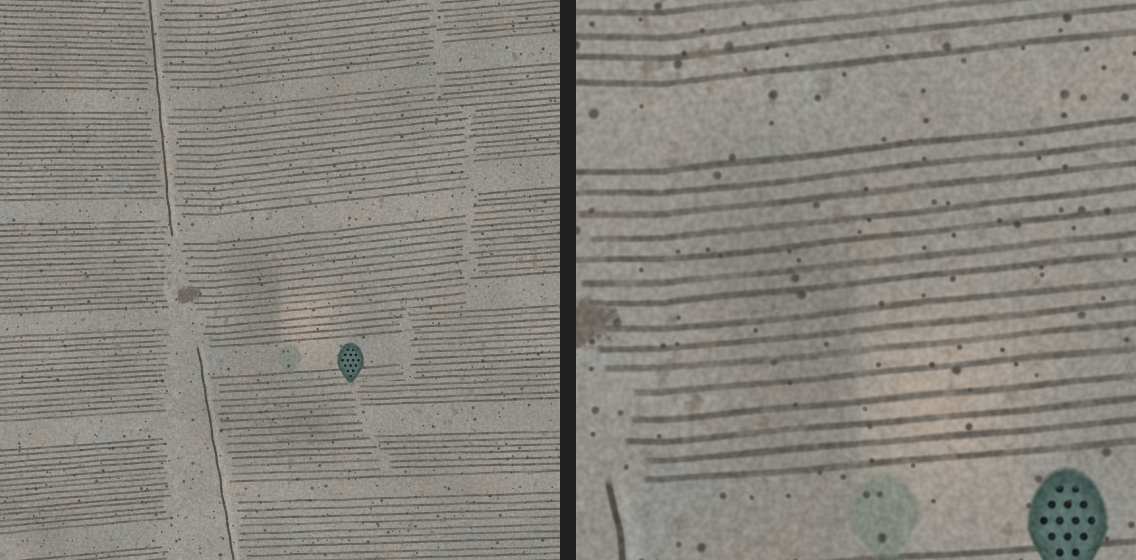
Left: the whole. Right: its middle third, enlarged.
Give the GLSL for this texture, as a Shadertoy shader.

```glsl
// Weathered concrete with raked grooves in three lanes, plain bands between them,
// a broken seam, stains and two green drain caps. Each lane is a slightly sheared
// repeat of jittered lines; gradient noise adds grain, wear and ragged edges.

float hash(vec2 p) {
    vec3 q = fract(vec3(p.xyx) * 0.1031);
    q += dot(q, q.yzx + 33.33);
    return fract((q.x + q.y) * q.z);
}

vec2 gradient(vec2 cell) {
    float angle = 6.2832 * hash(cell);
    return vec2(cos(angle), sin(angle));
}

// Gradient noise, roughly -0.7 to 0.7
float noise(vec2 p) {
    vec2 i = floor(p), f = p - i;
    vec2 u = f * f * f * (f * (f * 6.0 - 15.0) + 10.0);
    vec2 e = vec2(1, 0);
    float low = mix(dot(gradient(i), f), dot(gradient(i + e.xy), f - e.xy), u.x);
    float high = mix(dot(gradient(i + e.yx), f - e.yx), dot(gradient(i + e.xx), f - e.xx), u.x);
    return mix(low, high, u.y);
}

float fbm(vec2 p) {
    float sum = 0.0, gain = 0.6;
    for (int i = 0; i < 4; i++) {
        sum += gain * noise(p);
        p = p * 2.03 + 17.3;
        gain *= 0.55;
    }
    return sum;
}

// Grooves between the x limits; a plain band opens every period from bandStart
float grooves(vec2 p, float pitch, float period, float bandStart, float band, vec2 limits) {
    float t = p.y / pitch + 0.12 * noise(p * vec2(14.0, 50.0));
    float id = floor(t);
    float jitter = 0.26 * (hash(vec2(id, period * 100.0)) - 0.5);
    float line = 1.0 - smoothstep(0.0007, 0.0031, abs(fract(t) - 0.5 - jitter) * pitch);
    float outsideBand = step(band, mod((id + 0.5) * pitch - bandStart, period));
    vec2 ends = limits + 0.018 * (vec2(hash(vec2(id, 3.0)), hash(vec2(id, 8.0))) - 0.5);
    float inside = smoothstep(0.0, 0.004, p.x - ends.x) * smoothstep(0.0, 0.004, ends.y - p.x);
    float depth = 0.72 + 0.3 * hash(vec2(id, 5.0)) + 0.55 * noise(p * vec2(25.0, 60.0));
    return line * outsideBand * inside * clamp(depth, 0.25, 1.0);
}

float seamX(float y) {
    return mix(0.417 - 0.168 * y, 0.36 - 0.093 * y, smoothstep(0.38, 0.58, y));
}

// Stepped border between the middle and right lanes
float laneBorder(float y) {
    if (y > 0.81) return 0.78;
    if (y > 0.45) return 0.838;
    if (y > 0.32) return 0.73;
    return y > 0.16 ? 0.755 - 0.4 * y : 1.2;
}

// Teardrop, negative inside, in units of its own radius
float teardrop(vec2 p, vec2 radius) {
    p /= radius;
    p.x /= max(1.0 + 0.5 * min(p.y, 0.0), 0.3);
    return length(p) - 1.0;
}

// Scattered pits, one candidate per grid cell
float pits(vec2 p, float cells, float share) {
    vec2 id = floor(p * cells);
    vec2 offset = 0.25 + 0.5 * vec2(hash(id + 11.0), hash(id + 47.0));
    float d = length(fract(p * cells) - offset) / cells;
    float radius = mix(0.001, 0.0032, pow(hash(id + 71.0), 3.0));
    return step(hash(id + 5.0), share) * (1.0 - smoothstep(radius * 0.4, radius + 0.0012, d));
}

void mainImage(out vec4 fragColor, in vec2 fragCoord) {
    vec2 uv = fragCoord / iResolution.xy;
    float seam = seamX(uv.y) + 0.003 * noise(vec2(uv.y * 30.0, 2.0));
    float border = laneBorder(uv.y);
    float wear = fbm(uv * 9.0);
    float rough = fbm(uv * 55.0 + 9.0);

    // Concrete ground with broad stains
    vec3 color = vec3(0.583, 0.572, 0.547) + 0.06 * fbm(uv * 4.0 + 31.0) + 0.05 * wear;
    color += vec3(0.025, 0.0, -0.02) * fbm(uv * 12.0 + 70.0);
    color -= vec3(0.08, 0.09, 0.1) * smoothstep(0.18, 0.55, rough + 0.5 * wear);

    // Warm pale spill with a straight left edge and a dark stain beside it
    float spill = exp(-dot((uv - vec2(0.545, 0.43)) / vec2(0.055, 0.07), (uv - vec2(0.545, 0.43)) / vec2(0.055, 0.07)));
    color += vec3(0.09, 0.055, 0.03) * spill * smoothstep(0.496, 0.506, uv.x);
    float stain = exp(-pow(length((uv - vec2(0.46, 0.46)) / vec2(0.07, 0.1)), 2.0));
    stain += exp(-pow(length((uv - vec2(0.54, 0.24)) / vec2(0.12, 0.08)), 2.0));
    color -= 0.055 * stain * (1.0 - smoothstep(0.49, 0.51, uv.x) * step(0.34, uv.y));

    // Three lanes of grooves, each with its own shear
    float leftY = uv.y - uv.x * mix(0.1, -0.03, uv.y);
    float middleY = uv.y - max(uv.x - 0.385, 0.0) * mix(0.03, 0.11, smoothstep(0.1, 0.6, uv.y));
    float rightY = uv.y - (uv.x - 0.8) * mix(0.02, 0.085, smoothstep(0.1, 0.7, uv.y));
    float groove = grooves(vec2(uv.x, leftY), 0.0106, 0.2, 0.003, 0.036, vec2(-0.1, min(seam - 0.01, 0.3)));
    groove = max(groove, grooves(vec2(uv.x, middleY), 0.0133, 0.235, 0.1, 0.039, vec2(seam + 0.018, border - 0.006)));
    groove = max(groove, grooves(vec2(uv.x, rightY), 0.0115, 0.213, 0.235, 0.042, vec2(border + 0.006, 1.1)));
    color = mix(color, vec3(0.335, 0.325, 0.3), 0.82 * groove * (1.0 - 0.45 * smoothstep(0.0, 0.5, rough)));

    // Pale scrapes along the lower seam and a brown chip in its gap
    float nearSeam = exp(-pow((uv.x - min(seam - 0.02, 0.31)) / 0.035, 2.0)) * (1.0 - smoothstep(0.55, 0.65, uv.y));
    nearSeam += exp(-pow(length(uv - vec2(0.19, 0.68)) / 0.03, 2.0));
    color = mix(color, vec3(0.64, 0.64, 0.62), 0.6 * nearSeam * smoothstep(0.0, 0.25, rough));
    float chip = length((uv - vec2(0.336, 0.473)) / vec2(1.2, 1.0)) + 0.018 * rough;
    color = mix(color, vec3(0.4, 0.37, 0.34), 0.8 * (1.0 - smoothstep(0.011, 0.017, chip)));

    // Seam: dark cut with a light lip, missing in the middle
    float cut = 1.0 - smoothstep(0.375, 0.385, uv.y) * (1.0 - smoothstep(0.573, 0.583, uv.y));
    color += 0.05 * cut * exp(-pow((uv.x - seam - 0.007) / 0.005, 2.0));
    color = mix(color, vec3(0.27, 0.26, 0.24), 0.85 * cut * (1.0 - smoothstep(0.0008, 0.0032, abs(uv.x - seam))));

    // Faint cap and perforated green cap
    float faint = teardrop(uv - vec2(0.517, 0.358), vec2(0.021, 0.027));
    color = mix(color, vec3(0.43, 0.49, 0.45), 0.55 * (1.0 - smoothstep(-0.15, 0.1, faint)));
    vec2 capPos = uv - vec2(0.626, 0.352);
    float cap = teardrop(capPos, vec2(0.024, 0.036));
    vec3 green = mix(vec3(0.34, 0.43, 0.41), vec3(0.23, 0.31, 0.29), smoothstep(-0.5, 0.0, cap));
    vec2 grid = capPos / 0.0095;
    grid.x += 0.5 * mod(floor(grid.y), 2.0);
    float hole = 1.0 - smoothstep(0.15, 0.34, length(fract(grid) - 0.5));
    green = mix(green, vec3(0.08, 0.11, 0.11), hole * (1.0 - smoothstep(-0.35, -0.2, cap)));
    color = mix(color, green, 0.95 * (1.0 - smoothstep(-0.08, 0.06, cap)));

    // Pits and fine grain
    color = mix(color, vec3(0.25, 0.23, 0.21), 0.7 * max(pits(uv, 42.0, 0.2), pits(uv + 0.37, 75.0, 0.12)));
    color += 0.055 * noise(uv * 150.0) + 0.065 * noise(uv * 290.0 + 40.0);
    fragColor = vec4(clamp(color, 0.0, 1.0), 1.0);
}
```
